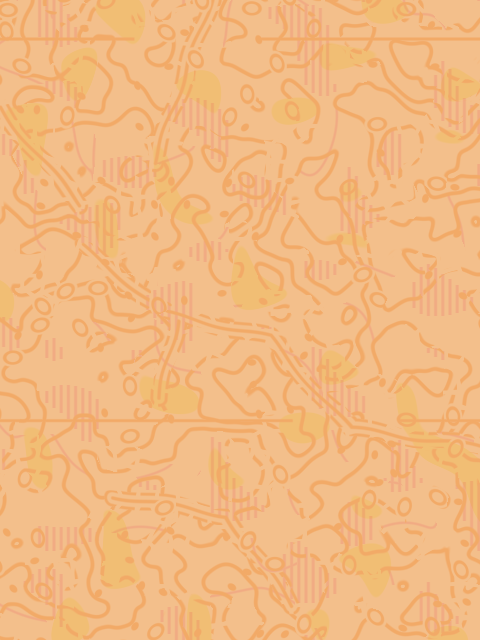
This pattern is drawn by a Shadertoy shader. Its source:

```glsl
#define STROKE 0.0080
#define RELIEF 1.0
#define OCTAVES 5
#define DASH_CELL 0.040
#define MARK_CELL 0.062
#define HATCH_PERIOD 0.0150
#define HATCH_LEVEL 0.44
#define YELLOW_LEVEL 0.53
#define DASHED_LEVEL 0.12
#define SOFTNESS 0.0009

const vec3 PAPER = vec3(0.953, 0.750, 0.545);
const vec3 INK = vec3(0.950, 0.665, 0.405);
const vec3 YELLOW = vec3(0.945, 0.745, 0.455);
const vec3 PINK = vec3(0.945, 0.670, 0.515);

// Long tracks, each segment as start.xy, end.xy
const vec4 TRACKS[10] = vec4[10](
    vec4(0.00, 1.11, 0.17, 0.90), vec4(0.17, 0.82, 0.35, 0.68),
    vec4(0.35, 0.68, 0.56, 0.63), vec4(0.56, 0.63, 0.73, 0.44),
    vec4(0.73, 0.44, 1.02, 0.40), vec4(0.44, 1.34, 0.37, 1.13),
    vec4(0.37, 1.13, 0.32, 0.99), vec4(0.37, 0.66, 0.33, 0.50),
    vec4(0.23, 0.30, 0.47, 0.26), vec4(0.47, 0.26, 0.61, 0.07));

vec2 hash2(vec2 p) {
    return fract(sin(vec2(dot(p, vec2(127.1, 311.7)), dot(p, vec2(269.5, 183.3)))) * 4375.85);
}

// Coverage of a shape from its signed distance
float cover(float d) {
    float edge = SOFTNESS + 0.6 / iResolution.x;
    return 1.0 - smoothstep(-edge, edge, d);
}

float stroke(float d, float width) {
    return cover(abs(d) - 0.5 * width);
}

// Cellular noise: offset to the nearest centre, border gap, cell hash
vec4 cells(vec2 p) {
    vec2 base = floor(p), nearest = vec2(0.0);
    float first = 9.0, second = 9.0, id = 0.0;
    for (int y = -1; y <= 1; y++)
    for (int x = -1; x <= 1; x++) {
        vec2 cell = base + vec2(x, y);
        vec2 offset = cell + 0.15 + 0.7 * hash2(cell) - p;
        float d = length(offset);
        if (d < first) {
            second = first;
            first = d;
            nearest = offset;
            id = hash2(cell + 41.3).x;
        } else second = min(second, d);
    }
    return vec4(nearest, second - first, id);
}

// Layered, bent sines as terrain
float height(vec2 p) {
    float h = 0.0, amp = 1.0, freq = 11.0;
    for (int i = 0; i < OCTAVES; i++) {
        p = mat2(0.60, 0.80, -0.80, 0.60) * p + 0.37;
        h += amp * sin(p.x * freq + 1.3 * sin(p.y * freq * 0.83 + float(i) * 2.1));
        freq *= 1.6;
        amp *= 0.66;
    }
    return h * RELIEF;
}

// Broad irregular zones, roughly -1 to 1
float zone(vec2 p, float seed) {
    p += seed * vec2(1.73, 2.41);
    return (sin(p.x * 23.0 + 2.0 * sin(p.y * 11.0))
          + sin(p.y * 17.0 + 2.0 * sin(p.x * 13.0))
          + sin((p.x + p.y) * 29.0 + 1.5 * sin((p.x - p.y) * 19.0))) / 3.0;
}

float segment(vec2 p, vec2 a, vec2 b) {
    vec2 ab = b - a;
    return length(p - a - ab * clamp(dot(p - a, ab) / dot(ab, ab), 0.0, 1.0));
}

void mainImage(out vec4 fragColor, in vec2 fragCoord) {
    vec2 p = fragCoord / iResolution.x;
    vec3 color = PAPER;

    // Yellow ground
    color = mix(color, YELLOW, smoothstep(-0.03, 0.03, zone(p, 2.0) - YELLOW_LEVEL));

    // Vertical hatching with square ends, and thin streams
    float column = (floor(p.x / HATCH_PERIOD) + 0.5) * HATCH_PERIOD;
    float hatch = stroke(p.x - column, 0.0062) * step(HATCH_LEVEL, zone(vec2(column, p.y), 5.0));
    float stream = zone(p * 0.6, 7.0), eps = 0.0015;
    vec2 slope = vec2(zone((p + vec2(eps, 0)) * 0.6, 7.0), zone((p + vec2(0, eps)) * 0.6, 7.0)) - stream;
    float streamDist = stream / max(length(slope) / eps, 1.0);
    hatch = max(hatch, stroke(streamDist, 0.005) * step(0.25, zone(p, 9.0)));
    color = mix(color, color * PINK / PAPER, hatch);

    // Contours, divided by the slope to keep an even width
    float h = height(p);
    slope = vec2(height(p + vec2(eps, 0)), height(p + vec2(0, eps))) - h;
    float contourDist = (fract(h) - 0.5) / max(length(slope) / eps, 3.0);
    float ink = stroke(contourDist, STROKE);

    // Gaps along cell borders turn some contours into dashes
    float gap = cells(p / DASH_CELL).z * DASH_CELL;
    float dash = 1.0 - cover(gap - 0.008);
    ink *= mix(1.0, dash, step(DASHED_LEVEL, zone(p, 3.0)));

    // Tracks: a solid line beside a dashed one
    vec2 q = p + 0.005 * sin(p.yx * vec2(37.0, 31.0));
    float track = 9.0;
    for (int i = 0; i < 10; i++) track = min(track, segment(q, TRACKS[i].xy, TRACKS[i].zw));
    ink *= 1.0 - cover(track - 0.016);
    ink = max(ink, max(stroke(track, 0.007), stroke(track - 0.015, 0.006) * dash));

    // Scattered knolls and small oval rings
    vec4 mark = cells(p / MARK_CELL);
    float turn = mark.w * 40.0;
    vec2 local = mat2(cos(turn), sin(turn), -sin(turn), cos(turn)) * mark.xy * MARK_CELL;
    float oval = length(local * vec2(1.0, 1.4));
    if (mark.w < 0.22) ink = max(ink, cover(oval - 0.0095));
    else if (mark.w < 0.36) {
        ink *= 1.0 - cover(oval - 0.027);
        ink = max(ink, stroke(oval - 0.017, 0.0075));
    }

    // Two interrupted grid lines
    float upper = stroke(p.y - 1.252, 0.0065) * (1.0 - cover(abs(p.x - 0.41) - 0.13));
    float lower = stroke(p.y - 0.457, 0.0060) * (1.0 - cover(abs(p.x - 0.72) - 0.11));
    ink = max(ink, max(upper, lower));

    fragColor = vec4(mix(color, INK, ink), 1.0);
}
```
